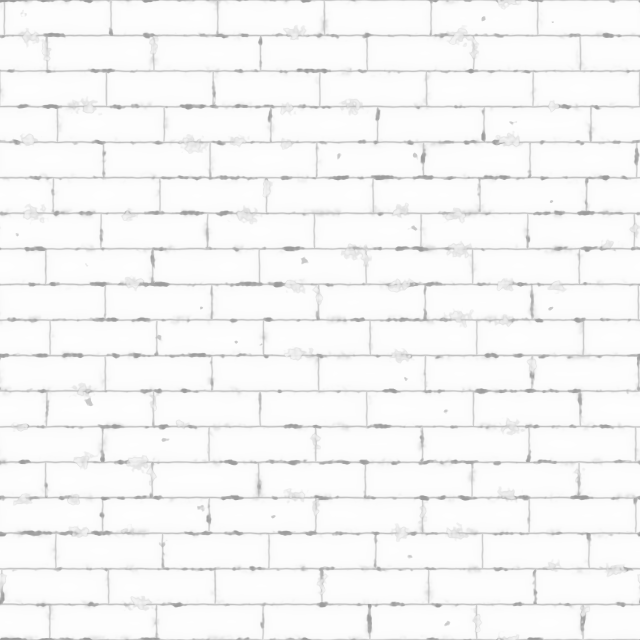
Reproduce this texture map procedurally as a WebGL 1 fragment shader.

```glsl
precision highp float;
// White painted brick wall: 6 bricks across and 18 staggered courses.
// Thin grey joints swell where noise erodes them; hashed cells scatter pale
// chips and small dark specks. All noise wraps, so the tile is seamless.

uniform vec2 u_resolution;

float hash(vec2 cell) {
  return fract(sin(dot(cell, vec2(127.1, 311.7))) * 43758.55);
}

vec2 gradient(vec2 cell, vec2 period) {
  float angle = 6.2832 * hash(mod(cell, period));
  return vec2(cos(angle), sin(angle));
}

// Gradient noise, wrapping after one canvas; the shift keeps joints off the lattice.
float noise(vec2 uv, vec2 period) {
  vec2 p = uv * period + 0.37;
  vec2 i = floor(p), f = fract(p);
  vec2 u = f * f * f * (f * (f * 6.0 - 15.0) + 10.0);
  vec2 e = vec2(0.0, 1.0);
  float low = mix(dot(gradient(i, period), f),
                  dot(gradient(i + e.yx, period), f - e.yx), u.x);
  float high = mix(dot(gradient(i + e, period), f - e),
                   dot(gradient(i + 1.0, period), f - 1.0), u.x);
  return mix(low, high, u.y);
}

// Ragged elliptical patch.
float patchMask(vec2 offset, vec2 radius, float rough, float softness) {
  return smoothstep(0.0, softness, 1.0 - length(offset / radius) + rough);
}

// Joint coverage from its distance and half width, with a blurred rim.
float jointMask(float dist, float halfWidth, float soft) {
  return 1.0 - smoothstep(halfWidth - 0.6 * soft, halfWidth + 1.1 * soft, dist);
}

void main() {
  vec2 uv = gl_FragCoord.xy / u_resolution;
  vec2 p = uv * 18.0;  // one unit is a course height, bricks are 3 long
  float soft = max(0.036, 18.0 / u_resolution.y);

  float medium = noise(uv, vec2(72.0));
  float fine = noise(uv, vec2(150.0));
  float rough = 0.8 * medium + 0.7 * fine;

  // Courses: alternate rows shift half a brick, with a little drift.
  float row = floor(p.y);
  float shift = 1.5 * (1.0 - mod(row, 2.0)) - 0.05
              + 0.36 * (hash(vec2(row, 4.0)) - 0.5);
  float x = p.x - shift;
  float column = floor(x / 3.0 + 0.5);
  vec2 jointId = vec2(mod(column, 6.0), row);
  float dx = x - 3.0 * column;
  float seam = floor(p.y + 0.5);
  float dy = p.y - seam;

  // Erosion widens and darkens the joints.
  float wearH = smoothstep(0.0, 0.65, noise(uv, vec2(44.0, 54.0)) + 0.5 * rough);
  float wearV = smoothstep(0.0, 0.6, noise(uv, vec2(54.0, 32.0)) + 0.4 * rough)
              * smoothstep(0.15, 0.7, hash(jointId + 31.0));
  float lineH = jointMask(abs(dy + 0.02 * medium), 0.009 + 0.06 * wearH, soft);
  float lineV = jointMask(abs(dx + 0.02 * medium), 0.007 + 0.06 * wearV, soft);
  lineH *= 0.84 + 0.16 * wearH;
  lineV *= 0.72 + 0.28 * wearV;

  // Pale chips along the bed joints.
  vec2 bedCell = vec2(floor(p.x / 1.5), mod(seam, 18.0));
  float pick = hash(bedCell + 57.0);
  float size = hash(bedCell + 83.0);
  vec2 bedOffset = vec2(p.x - 1.5 * (bedCell.x + 0.5) - 0.4 * (size - 0.5),
                        dy + 0.16 * (hash(bedCell + 11.0) - 0.5));
  float chip = patchMask(bedOffset, vec2(0.24 + 0.18 * size, 0.14 + 0.10 * size),
                         rough, 0.8) * step(pick, 0.22);

  // Taller chips on some upright joints, narrowing downward.
  float place = hash(jointId + 71.0);
  vec2 uprightOffset = vec2(dx, fract(p.y) - 0.5 - 0.3 * place);
  float uprightWidth = 0.13 + 0.12 * clamp(uprightOffset.y, -0.5, 0.5);
  float uprightChip = patchMask(uprightOffset, vec2(uprightWidth, 0.34), rough, 0.8)
                    * step(hash(jointId + 19.0), 0.15);
  chip = max(chip, uprightChip);

  // Small ragged specks on the brick faces.
  vec2 speckCell = floor(p);
  float speckSize = hash(speckCell + 43.0);
  vec2 speckOffset = fract(p) - 0.3 - 0.4 * vec2(hash(speckCell + 5.0), speckSize);
  float speck = patchMask(speckOffset, vec2(0.11, 0.08) * (0.5 + 0.7 * speckSize),
                          1.8 * rough - 0.1, 0.9)
              * step(hash(speckCell + 97.0), 0.08);

  // Bright faces with a faint shade toward the edges and smudges at worn joints.
  float edgeDistance = min(abs(dx), abs(dy));
  float smudge = smoothstep(0.1, 0.7, noise(uv, vec2(30.0)) + 0.5 * rough);
  float tone = 0.994 - 0.022 * exp(-edgeDistance * 7.0)
             - 0.12 * smudge * exp(-edgeDistance * edgeDistance * 90.0)
             + 0.004 * noise(uv, vec2(20.0));
  tone = mix(tone, 0.70, 0.7 * speck);

  // Joints lighten to grey dust inside the chips.
  float wear = max(wearH * lineH, wearV * lineV);
  tone = mix(tone, 0.69 - 0.08 * wear, max(lineH, lineV));
  float chipTone = mix(0.76, 0.90, smoothstep(0.25, 1.0, chip)) + 0.12 * rough;
  tone = mix(tone, min(chipTone, 0.95), 0.88 * chip);

  gl_FragColor = vec4(vec3(clamp(tone, 0.0, 1.0)), 1.0);
}
```
